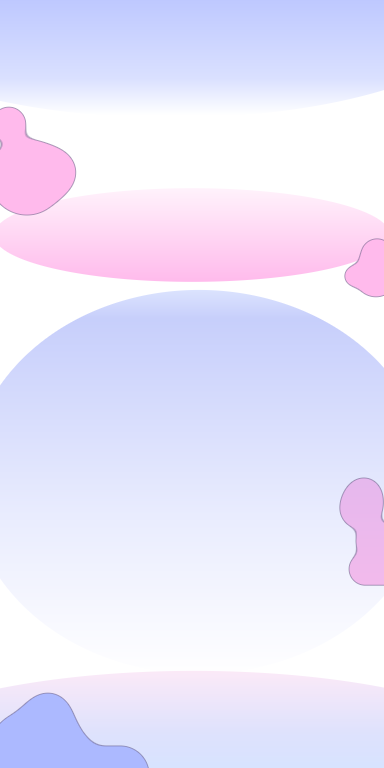
A Shadertoy shader for this background:

```glsl
// Soft pastel backdrop: wide gradient ellipses stacked on white, with outlined
// blobs at the sides. Ellipses use an approximate signed distance; each blob
// is a smooth union of round lobes. The canvas spans 100 x 200 units, y up.

#define CANVAS vec2(100.0, 200.0)
#define LINE_WIDTH 0.24
#define LINE_STRENGTH 0.55
#define BLOB_SOFTNESS 4.2
#define WHITE vec3(1.0)
#define PINK vec3(1.0, 0.73, 0.925)
#define PALE_PINK vec3(1.0, 0.95, 0.985)
#define PERIWINKLE vec3(0.675, 0.725, 1.0)
#define LINE_COLOR vec3(0.38, 0.34, 0.50)

// Approximate signed distance to an axis-aligned ellipse
float ellipse(vec2 p, vec2 center, vec2 radius) {
    vec2 q = (p - center) / radius;
    float k = length(q);
    return k * (k - 1.0) / max(length(q / radius), 1e-4);
}

float circle(vec2 p, vec2 center, float radius) {
    return length(p - center) - radius;
}

float capsule(vec2 p, vec2 a, vec2 b, float radius) {
    vec2 ab = b - a;
    float t = clamp(dot(p - a, ab) / dot(ab, ab), 0.0, 1.0);
    return length(p - a - ab * t) - radius;
}

float smoothUnion(float a, float b, float k) {
    float h = max(k - abs(a - b), 0.0) / k;
    return min(a, b) - 0.25 * h * h * k;
}

// Linear ramp through three colours at heights y.x > y.y > y.z
vec3 ramp(float h, vec3 y, vec3 top, vec3 middle, vec3 bottom) {
    vec3 upper = mix(middle, top, clamp((h - y.y) / (y.x - y.y), 0.0, 1.0));
    float lower = clamp((y.y - h) / (y.y - y.z), 0.0, 1.0);
    return mix(upper, bottom, lower);
}

float coverage(float d, float pixel) {
    return clamp(0.5 - d / pixel, 0.0, 1.0);
}

// Fill a blob and draw a thin line along its border
vec3 paintBlob(vec3 base, float d, vec3 fill, float pixel) {
    vec3 color = mix(base, fill, coverage(d, pixel));
    float line = coverage(abs(d) - 0.5 * LINE_WIDTH, pixel);
    return mix(color, LINE_COLOR, line * LINE_STRENGTH);
}

float upperLeftBlob(vec2 p) {
    float d = smoothUnion(circle(p, vec2(14.1, 155.2), 5.5),
                          circle(p, vec2(7.0, 153.9), 9.9), BLOB_SOFTNESS);
    return smoothUnion(d, circle(p, vec2(2.3, 167.7), 4.4), BLOB_SOFTNESS);
}

float upperRightBlob(vec2 p) {
    float k = 0.5 * BLOB_SOFTNESS;
    float d = smoothUnion(circle(p, vec2(98.2, 133.6), 4.2),
                          circle(p, vec2(97.9, 128.4), 5.7), k);
    return smoothUnion(d, circle(p, vec2(92.4, 128.1), 2.6), k);
}

float lowerRightBlob(vec2 p) {
    float k = 0.7 * BLOB_SOFTNESS;
    float head = smoothUnion(circle(p, vec2(94.8, 71.1), 4.4),
                             circle(p, vec2(94.0, 67.7), 5.5), k);
    float waist = circle(p, vec2(97.9, 59.1), 5.2);
    float foot = capsule(p, vec2(95.1, 51.8), vec2(100.5, 51.8), 4.2);
    return smoothUnion(smoothUnion(head, waist, k), foot, k);
}

float lowerLeftBlob(vec2 p) {
    float d = smoothUnion(circle(p, vec2(12.5, 13.5), 6.0),
                          circle(p, vec2(9.9, 1.6), 14.1), BLOB_SOFTNESS);
    float arm = capsule(p, vec2(23.4, -1.8), vec2(31.3, -1.8), 7.55);
    return smoothUnion(d, arm, BLOB_SOFTNESS);
}

void mainImage(out vec4 fragColor, in vec2 fragCoord) {
    vec2 p = fragCoord / iResolution.xy * CANVAS;
    float pixel = CANVAS.x / iResolution.x;
    vec3 color = WHITE;

    // Gradient ellipses, top to bottom
    vec3 sky = ramp(p.y, vec3(200.0, 179.5, 170.0),
                    vec3(0.745, 0.785, 1.0), vec3(0.855, 0.88, 1.0), WHITE);
    color = mix(color, sky, coverage(ellipse(p, vec2(44.5, 200.0), vec2(86.0, 30.7)), pixel));

    vec3 blush = mix(PINK, PALE_PINK, clamp((p.y - 126.5) / 24.5, 0.0, 1.0));
    color = mix(color, blush, coverage(ellipse(p, vec2(50.0, 138.8), vec2(51.6, 12.2)), pixel));

    vec3 orb = ramp(p.y, vec3(124.5, 117.0, 66.0),
                    vec3(0.86, 0.89, 0.995), vec3(0.78, 0.81, 0.985), vec3(0.913, 0.925, 0.995));
    orb = mix(orb, vec3(0.997, 0.997, 1.0), clamp((66.0 - p.y) / 41.0, 0.0, 1.0));
    color = mix(color, orb, coverage(ellipse(p, vec2(51.8, 74.5), vec2(59.9, 50.0)), pixel));

    vec3 ground = ramp(p.y, vec3(25.3, 9.0, 0.0),
                       vec3(0.985, 0.915, 0.97), vec3(0.87, 0.885, 0.99), vec3(0.845, 0.89, 1.0));
    color = mix(color, ground, coverage(ellipse(p, vec2(50.5, -1.8), vec2(91.0, 27.1)), pixel));

    // Outlined blobs; the lower right one shades from lilac down to pink
    vec3 lilac = mix(vec3(0.95, 0.73, 0.925), vec3(0.90, 0.72, 0.93), clamp((p.y - 47.0) / 28.0, 0.0, 1.0));
    color = paintBlob(color, upperLeftBlob(p), PINK, pixel);
    color = paintBlob(color, upperRightBlob(p), PINK, pixel);
    color = paintBlob(color, lowerRightBlob(p), lilac, pixel);
    color = paintBlob(color, lowerLeftBlob(p), PERIWINKLE, pixel);

    fragColor = vec4(color, 1.0);
}
```
